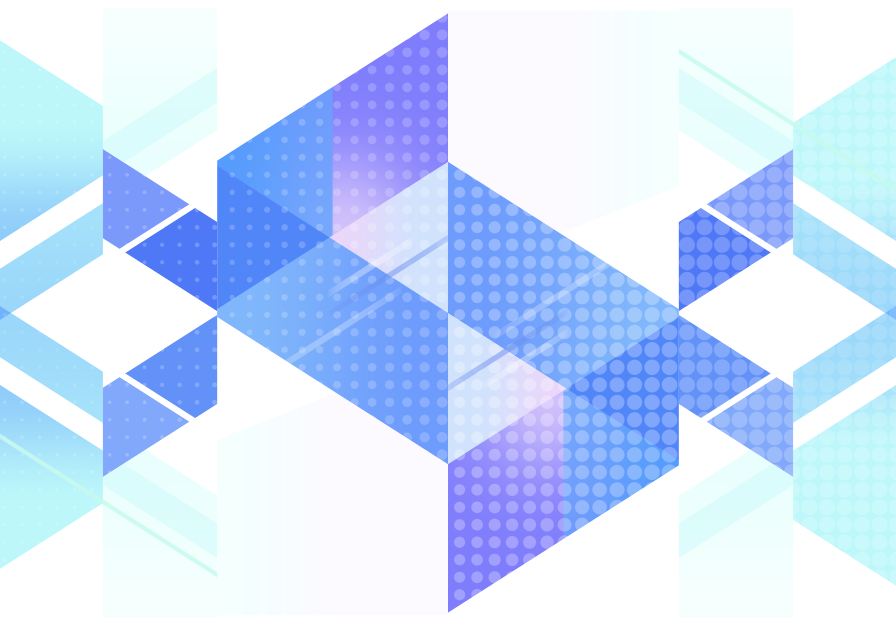
A Shadertoy shader for this background:

```glsl
// Point-symmetric geometric backdrop: blue slanted panels with halftone dots on white.

const float HEIGHT = 2.712;      // canvas height, in panel widths
const float SLOPE = 0.638;       // steepness of every slanted edge
const float INNER = 0.655;       // slanted offset of the inner hexagon edges
const float OUTER = 1.298;       // slanted offset of the upper panel
const float SIDE = 1.495;        // where the outer side panels begin
const float DOT_STEP = 0.0758;   // halftone spacing

const vec3 WHITE = vec3(1.0);
const vec3 MINT = vec3(0.91, 1.0, 0.99);
const vec3 CYAN = vec3(0.74, 0.97, 0.98);
const vec3 SKY = vec3(0.56, 0.80, 0.98);
const vec3 AZURE = vec3(0.33, 0.61, 0.99);
const vec3 BLUE = vec3(0.43, 0.61, 0.99);
const vec3 DEEP = vec3(0.31, 0.47, 0.97);
const vec3 VIOLET = vec3(0.50, 0.49, 0.99);
const vec3 LILAC = vec3(0.92, 0.84, 0.98);
const vec3 ICE = vec3(0.82, 0.89, 0.99);

float pixel;

// Smoothed step and interval
float above(float x, float edge) {
    return smoothstep(-pixel, pixel, x - edge);
}

float band(float x, float lo, float hi) {
    return above(x, lo) * above(-x, -hi);
}

// Halftone grid whose dots grow from left to right
float halftone(vec2 p) {
    vec2 cell = (fract((p - vec2(0.05, 0.068)) / DOT_STEP + 0.5) - 0.5) * DOT_STEP;
    float radius = DOT_STEP * mix(0.10, 0.46, smoothstep(-1.6, 1.3, p.x));
    return above(radius, length(cell));
}

// Streak along a rising diagonal, fading at both ends
float streak(vec2 p, float offset, float from, float to, float halfWidth) {
    float d = abs(p.y - SLOPE * p.x - offset);
    float along = clamp((p.x - from) / (to - from), 0.0, 1.0);
    return above(halfWidth, d) * sqrt(4.0 * along * (1.0 - along));
}

// Pale panels behind everything
vec3 backdrop(vec2 p, vec2 q) {
    float a = abs(p.x), b = abs(p.y);
    float rise = b + SLOPE * a;
    vec3 col = WHITE;
    float behind = above(-q.y, 0.55 - 0.4 * q.x - 0.4) * above(q.x, -1.0);
    vec3 haze = mix(vec3(0.955, 1.0, 0.995), vec3(0.99, 0.98, 1.0), smoothstep(-1.0, -0.4, q.x));
    col = mix(col, haze, behind * above(-b, -1.31));
    float column = band(a, 1.0, SIDE) * above(b - SLOPE * a, -0.244);
    vec3 tint = mix(MINT, WHITE, smoothstep(0.5, 1.5, b) * 0.7);
    col = mix(col, tint, column * above(rise, 1.43) * above(-b, -1.32));
    return mix(col, CYAN, 0.35 * column * band(rise, 1.55, 1.70));
}

// Side panels, mirrored in both axes
vec3 sides(vec3 col, vec2 p, vec2 q, float dots) {
    float a = abs(p.x), b = abs(p.y);
    float rise = b + SLOPE * a, fall = b - SLOPE * a;
    float outside = above(a, SIDE);

    // Outer quads, cyan at the tip and bluer towards the middle
    float top = p.x * p.y < 0.0 ? -0.057 : -0.13;
    vec3 quad = mix(SKY, CYAN, smoothstep(0.3, 0.85, b + 0.25 * step(0.0, p.x)));
    quad = mix(quad, WHITE, 0.18 * dots);
    col = mix(col, quad, outside * above(rise, 1.55) * above(-fall, -top));

    // Crossing ribbons
    vec3 ribbon = mix(SKY, CYAN, 0.25 + 0.25 * smoothstep(0.0, 0.5, b));
    ribbon = mix(ribbon, AZURE, 0.6 * above(-fall, 1.208));
    ribbon = mix(ribbon, WHITE, 0.12 * dots);
    col = mix(col, ribbon, outside * band(rise, 1.208, 1.43));

    // Inner blue panels, split by a white slit
    float panel = band(a, 1.0, SIDE) * band(fall, -0.63, -0.244);
    vec3 fill = mix(DEEP, vec3(0.48, 0.60, 0.98), above(rise, 1.17));
    fill = mix(fill, SKY, 0.3 * step(p.y, 0.0));
    fill = mix(fill, WHITE, 0.22 * dots);
    fill = mix(fill, WHITE, above(0.016, abs(rise - 1.17)));
    col = mix(col, fill, panel);

    // Thin mint line
    float line = above(0.011, abs(q.y + SLOPE * q.x + 1.772));
    return mix(col, vec3(0.78, 0.98, 0.93), line * above(-q.x, 1.0) * 0.85);
}

// Central figure: four regions cut by two diagonals, turned half round for x > 0
vec3 center(vec3 col, vec2 p, vec2 q, float dots) {
    float u = q.y - SLOPE * q.x, v = q.y + SLOPE * q.x;
    float inside = above(q.x, -1.0) * above(OUTER, u) * above(v, -INNER);
    float glow = exp(-9.0 * dot(q - vec2(-0.45, 0.36), q - vec2(-0.45, 0.36)));

    vec3 left = mix(AZURE, BLUE, smoothstep(-1.0, -0.5, q.x));
    vec3 right = mix(VIOLET, LILAC, 0.75 * glow);
    vec3 upper = mix(mix(left, SKY, 0.25 * glow), right, above(q.x, -0.5));
    vec3 lower = mix(mix(SKY, BLUE, 0.45), BLUE, smoothstep(-0.9, -0.1, q.x));
    vec3 pale = mix(ICE, LILAC, smoothstep(-0.1, -0.5, q.x));
    vec3 overlap = mix(AZURE, DEEP, 0.6);

    float high = above(u, INNER);
    vec3 fill = mix(mix(lower, overlap, high), mix(pale, upper, high), above(v, 0.0));
    fill = mix(fill, WHITE, dots * mix(0.20, 0.27, step(0.0, p.x)));

    // Diagonal streaks
    fill = mix(fill, vec3(0.42, 0.56, 0.93), 0.5 * streak(q, 0.325, -0.52, 0.05, 0.014));
    fill = mix(fill, WHITE, 0.35 * streak(q, 0.414, -0.52, -0.15, 0.016));
    fill = mix(fill, WHITE, 0.28 * streak(q, 0.23, -0.80, -0.20, 0.016));
    return mix(col, fill, inside);
}

void mainImage(out vec4 fragColor, in vec2 fragCoord) {
    pixel = 0.7 * HEIGHT / iResolution.y;
    vec2 p = (fragCoord - 0.5 * iResolution.xy) / iResolution.y * HEIGHT;
    vec2 q = p.x > 0.0 ? -p : p;
    float dots = halftone(p);
    vec3 col = backdrop(p, q);
    col = sides(col, p, q, dots);
    col = center(col, p, q, dots);
    fragColor = vec4(col, 1.0);
}
```
